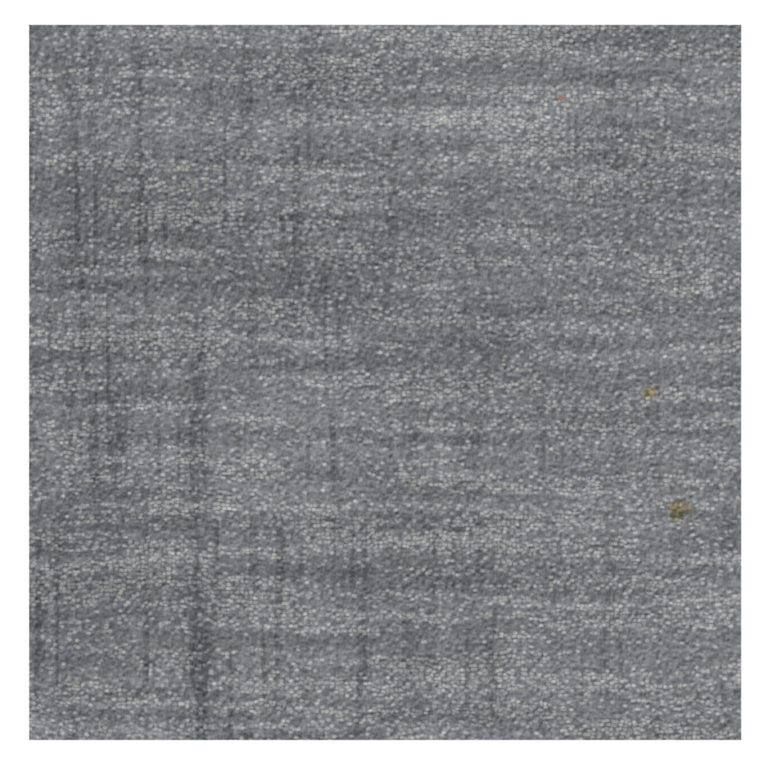
Give the GLSL for this texture, as a Shadertoy shader.

```glsl
// A woven grey rug with pale nubby tufts and faint slubs, lying on white.

float hash(vec2 p) {
    vec3 q = fract(vec3(p.xyx) * 0.1031);
    q += dot(q, q.yzx + 33.33);
    return fract((q.x + q.y) * q.z);
}

float noise(vec2 p) {
    vec2 i = floor(p), f = fract(p);
    f = f * f * (3.0 - 2.0 * f);
    return mix(mix(hash(i), hash(i + vec2(1, 0)), f.x),
               mix(hash(i + vec2(0, 1)), hash(i + vec2(1, 1)), f.x), f.y);
}

// Height of the pile: small lumps, slightly wider than tall
float pile(vec2 p) {
    return 0.65 * noise(p * vec2(190.0, 225.0)) + 0.35 * noise(p * 390.0 + 17.0);
}

// How strongly a weft row carries pale yarn, in broken horizontal runs
float paleRow(vec2 p) {
    float fine = noise(p * vec2(9.0, 105.0) + 40.0);
    float broad = noise(p * vec2(4.0, 32.0) + 80.0);
    return 0.65 * fine + 0.35 * broad;
}

// Pale rounded loops, one per jittered cell, denser along pale rows
float tufts(vec2 p) {
    vec2 grid = vec2(170.0, 190.0), q = p * grid, cell = floor(q);
    float cover = 0.0;
    for (int y = -1; y <= 1; y++)
    for (int x = -1; x <= 1; x++) {
        vec2 id = cell + vec2(x, y);
        vec2 jitter = vec2(hash(id + 3.1), hash(id + 71.7));
        vec2 center = id + 0.15 + 0.7 * jitter;
        float chance = smoothstep(0.32, 0.85, paleRow(center / grid));
        float present = step(hash(id + 151.3), 0.08 + 0.85 * chance);
        float strength = present * (0.45 + 0.55 * hash(id + 211.9));
        float d = length((q - center) * vec2(0.85, 1.0));
        cover = max(cover, strength * smoothstep(0.68, 0.15, d));
    }
    return cover;
}

// Soft irregular spot used for stains
float spot(vec2 p, vec2 center, float radius) {
    float d = length((p - center) * vec2(0.8, 1.0));
    return smoothstep(radius, radius * 0.3, d + radius * 0.7 * (noise(p * 160.0) - 0.5));
}

void mainImage(out vec4 fragColor, in vec2 fragCoord) {
    vec2 uv = fragCoord / iResolution.xy;

    // Rows wander a little, as in a hand-woven cloth
    vec2 p = uv;
    p.y += 0.010 * (noise(uv * vec2(5.0, 4.0)) - 0.5) + 0.004 * (noise(uv * vec2(28.0, 20.0)) - 0.5);
    p.x += 0.004 * (noise(uv * vec2(12.0, 5.0) + 9.0) - 0.5);

    // Relief lit from the upper left
    float relief = pile(p) - pile(p + vec2(-0.0018, 0.0030));
    float light = 0.462 + 0.155 * relief + 0.13 * (noise(p * vec2(230.0, 260.0) + 55.0) - 0.5);

    // Weft bands, broad wear and overall falloff
    light += 0.085 * (noise(p * vec2(5.0, 70.0) + 21.0) - 0.5);
    light += 0.040 * (noise(p * vec2(2.5, 12.0) + 5.0) - 0.5);
    light += 0.035 * (noise(uv * 6.0 + 31.0) - 0.5) + 0.02 * (uv.x - 0.5);

    // Dark warp grooves, strongest toward the lower left
    float warpZone = 0.35 + 0.65 * smoothstep(1.1, 0.25, uv.x + 0.5 * uv.y);
    float groove = smoothstep(0.60, 0.95, noise(p * vec2(120.0, 7.0) + 13.0));
    light -= 0.085 * warpZone * groove;
    light += 0.045 * warpZone * (noise(p * vec2(45.0, 2.0) + 63.0) - 0.5);

    // Pale loops over cool grey yarn
    float loops = tufts(p);
    light += 0.18 * loops;
    vec3 rug = light + mix(vec3(-0.008, -0.001, 0.015), vec3(0.003, 0.006, -0.008), loops);

    // Small brown stains and one rusty fleck
    rug = mix(rug, rug * vec3(0.88, 0.82, 0.62), 0.9 * spot(uv, vec2(0.883, 0.337), 0.017));
    rug = mix(rug, rug * vec3(1.0, 0.93, 0.68), 0.8 * spot(uv, vec2(0.845, 0.490), 0.011));
    rug = mix(rug, vec3(0.56, 0.43, 0.34), 0.8 * spot(uv, vec2(0.731, 0.872), 0.005));

    // Rug outline with smoothed edges on a white ground
    vec2 edge = abs(uv - vec2(0.5015, 0.502)) - vec2(0.4635, 0.4655);
    float outside = max(edge.x, edge.y), pixel = 1.0 / iResolution.y;
    vec3 color = mix(rug, vec3(1.0), smoothstep(-pixel, pixel, outside));
    fragColor = vec4(color, 1.0);
}
```
